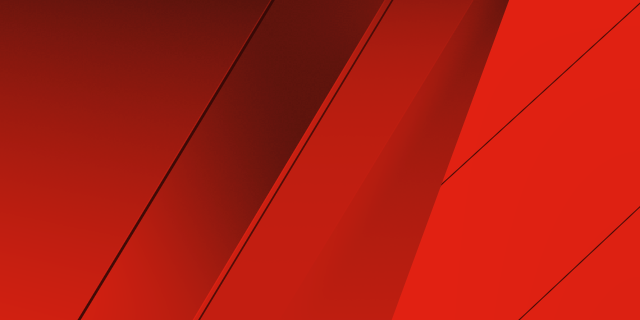
Give the GLSL for this background, as a Shadertoy shader.

```glsl
const vec3 DEEP_RED   = vec3(0.40, 0.08, 0.05);
const vec3 BRIGHT_RED = vec3(0.87, 0.13, 0.07);
const vec3 SEAM_COLOR = vec3(0.20, 0.03, 0.02);

// Slanted edges: x at the bottom and at the top, in canvas heights
const vec2 GROOVE     = vec2(0.247, 0.854);
const vec2 BAND_EDGE  = vec2(0.602, 1.2015);
const vec2 STRIP_SEAM = vec2(0.622, 1.2265);
const vec2 FOLD       = vec2(0.872, 1.479);
const vec2 SHEET_EDGE = vec2(1.224, 1.591);
const vec2 UPPER_SEAM = vec2(0.916, 2.011);
const vec2 LOWER_SEAM = vec2(1.622, 2.690);

const float GROOVE_HALF = 0.0042;
const float STRIP_HALF  = 0.0027;
const float HAIR_HALF   = 0.0017;
const float GRAIN_SIZE  = 0.004;
const float GRAIN_LEVEL = 0.018;

float hash(vec2 p) {
    return fract(sin(dot(p, vec2(127.1, 311.7))) * 43758.5);
}

// Signed distance to a slanted edge, positive on its right
float edgeDistance(vec2 p, vec2 edge) {
    float run = edge.y - edge.x;
    return (p.x - edge.x - run * p.y) / sqrt(1.0 + run * run);
}

float cover(float d, float pixel) {
    return clamp(d / pixel + 0.5, 0.0, 1.0);
}

float stroke(float d, float halfWidth, float pixel) {
    return cover(halfWidth - abs(d), pixel);
}

// Shades are expressed as the red level of the ramp
vec3 redRamp(float level) {
    return mix(DEEP_RED, BRIGHT_RED, (level - DEEP_RED.r) / (BRIGHT_RED.r - DEEP_RED.r));
}

float leftShade(vec2 p, float depth) {
    return 0.43 + 0.60 * depth - 0.21 * depth * depth - 0.10 * p.x * (1.0 - 0.5 * depth);
}

float bandShade(float across, float depth) {
    float rise = smoothstep(0.4 * across, 1.0 + 0.1 * across, depth);
    float topGlow = 0.07 * across * across * smoothstep(0.25, 0.0, depth);
    return 0.37 + rise * mix(0.45, 0.36, across) + topGlow;
}

float panelShade(float foldDistance, float depth, float pixel) {
    float shade = mix(0.77, 0.58, exp(-4.0 * depth));
    float shadow = cover(foldDistance, pixel) * mix(0.35, 1.0, smoothstep(0.0, 0.10, foldDistance));
    return shade - shadow * (0.18 - 0.16 * depth);
}

void mainImage(out vec4 fragColor, in vec2 fragCoord) {
    float pixel = 1.0 / iResolution.y;
    vec2 p = fragCoord * pixel;
    float depth = 1.0 - p.y;

    float groove = edgeDistance(p, GROOVE);
    float band = edgeDistance(p, BAND_EDGE);
    float strip = edgeDistance(p, STRIP_SEAM);
    float fold = edgeDistance(p, FOLD);
    float sheet = edgeDistance(p, SHEET_EDGE);

    // Panels, layered from left to right
    float across = clamp(groove / (groove - band), 0.0, 1.0);
    float stripShade = mix(0.81, 0.58, exp(-4.0 * depth));
    float shade = leftShade(p, depth);
    shade = mix(shade, bandShade(across, depth), cover(groove, pixel));
    shade = mix(shade, stripShade, cover(band, pixel));
    shade = mix(shade, panelShade(fold, depth, pixel), cover(strip, pixel));

    // Lit rims beside the groove, the strip and the fold
    shade += 0.16 * p.y * stroke(groove + 0.0065, HAIR_HALF, pixel);
    shade += 0.06 * stroke(band - 0.002, HAIR_HALF, pixel);
    shade += 0.04 * p.y * stroke(fold, HAIR_HALF, pixel);

    // Fine grain, strongest in the dark parts
    float grain = hash(floor(p / GRAIN_SIZE)) - 0.5;
    shade += grain * GRAIN_LEVEL * smoothstep(0.8, 0.4, shade);
    vec3 color = redRamp(shade);

    // Dark cuts between the panels
    color = mix(color, SEAM_COLOR, 0.90 * stroke(groove, GROOVE_HALF, pixel));
    color = mix(color, SEAM_COLOR, 0.80 * stroke(strip, STRIP_HALF, pixel));

    // Bright sheet with its hairline seams
    vec3 sheetColor = redRamp(0.882 - 0.02 * smoothstep(1.3, 2.0, p.x) * depth);
    float seams = max(stroke(edgeDistance(p, UPPER_SEAM), HAIR_HALF, pixel),
                      stroke(edgeDistance(p, LOWER_SEAM), HAIR_HALF, pixel));
    sheetColor = mix(sheetColor, SEAM_COLOR, 0.85 * seams);
    color = mix(color, sheetColor, cover(sheet, pixel));

    fragColor = vec4(clamp(color, 0.0, 1.0), 1.0);
}
```
